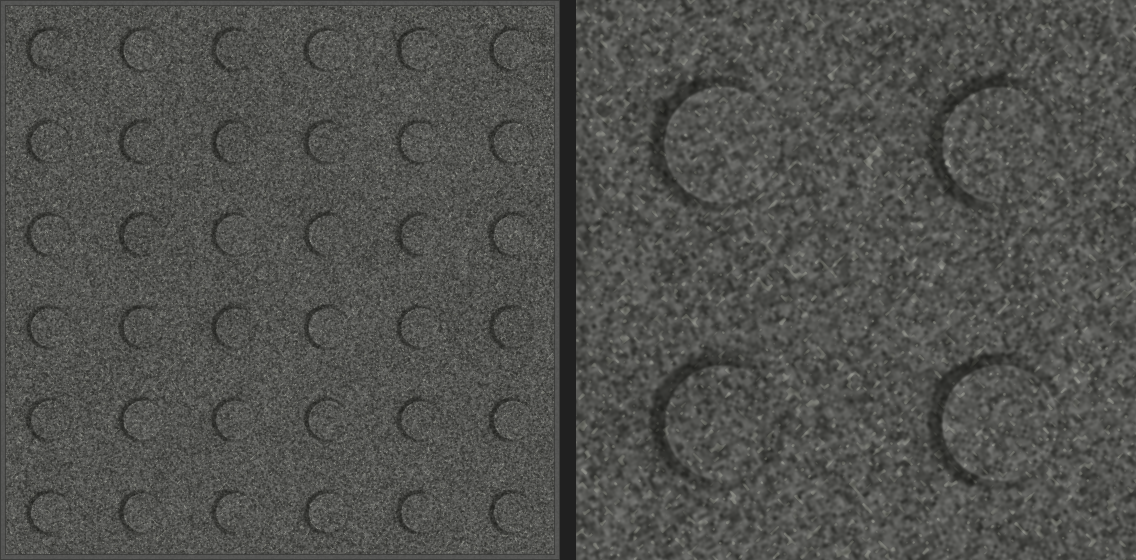
Left: the whole. Right: its middle third, enlarged.
This texture is drawn by a Shadertoy shader. Its source:

```glsl
// Dark speckled tactile paving tile: a 6 by 6 grid of raised round studs inside a thin frame.

const float STUDS = 6.0;
const vec2 FIRST_STUD = vec2(0.0872, 0.0850);
const float PITCH = 0.1653;
const float BASE_RADIUS = 0.0405;
const float TOP_RADIUS = 0.0345;
const vec2 TOP_SHIFT = vec2(0.0028, -0.0006);
const vec2 SHADE_DIR = vec2(-0.97, 0.24);

const vec3 STONE = vec3(0.318, 0.320, 0.308);
const vec3 FRAME = vec3(0.335, 0.336, 0.330);
const vec3 GROOVE = vec3(0.215, 0.217, 0.210);
const vec3 FLECK = vec3(0.135, 0.138, 0.122);

float hash(vec2 cell) {
    vec3 h = fract(cell.xyx * 0.1031);
    h += dot(h, h.yzx + 33.33);
    return fract((h.x + h.y) * h.z);
}

float valueNoise(vec2 p) {
    vec2 i = floor(p);
    vec2 f = fract(p);
    f = f * f * (3.0 - 2.0 * f);
    float low = mix(hash(i), hash(i + vec2(1, 0)), f.x);
    float high = mix(hash(i + vec2(0, 1)), hash(i + vec2(1, 1)), f.x);
    return mix(low, high, f.y);
}

vec2 turn(vec2 p, float angle) {
    float c = cos(angle), s = sin(angle);
    return vec2(c * p.x - s * p.y, s * p.x + c * p.y);
}

// 1 inside the edge, 0 outside, with a soft transition
float inside(float dist, float blur) {
    return 1.0 - smoothstep(-blur, blur, dist);
}

// Fine sandy grain centred on zero
float grain(vec2 p) {
    float coarse = valueNoise(turn(p, 0.5) * 290.0 + 17.0);
    float fine = valueNoise(turn(p, 1.1) * 430.0 + 91.0);
    return 0.45 * coarse + 0.55 * fine - 0.5;
}

// Sparse pale mineral flecks
float flecks(vec2 p) {
    return smoothstep(0.74, 0.98, valueNoise(turn(p, 0.8) * 350.0 + 203.0));
}

// Broad, faint unevenness of the surface
float mottle(vec2 p) {
    return 0.6 * valueNoise(p * 9.0 + 5.0) + 0.4 * valueNoise(p * 31.0 + 40.0) - 0.5;
}

// Brightness change of one stud, with q measured from its centre
float studShade(vec2 q, float wear, float blur) {
    float d = length(q);
    vec2 t = q - TOP_SHIFT;
    float topDist = length(t) - TOP_RADIUS - 0.0008 * (wear - 0.5);
    float side = dot(q / max(d, 0.0001), SHADE_DIR);
    float base = inside(d - BASE_RADIUS, blur + 0.0018);
    float top = inside(topDist, blur + 0.0007);

    // Sloping flank, deepest on the shaded side
    float flank = base * (1.0 - top);
    float shade = -flank * mix(0.045, 0.125, smoothstep(-0.75, 0.6, side));

    // Worn rim and slightly lighter flat top
    float rim = exp(-pow((topDist + 0.0012) / 0.0013, 2.0));
    shade += rim * top * mix(0.010, 0.035, wear);
    shade += top * mix(-0.004, 0.016, wear);

    // Soft shadow and glow on the surrounding floor
    float halo = exp(-max(d - BASE_RADIUS, 0.0) / 0.006) * (1.0 - base);
    return shade - halo * 0.022 * (side + 0.25);
}

void mainImage(out vec4 fragColor, in vec2 fragCoord) {
    vec2 p = fragCoord / iResolution.xy;
    float blur = 0.6 / min(iResolution.x, iResolution.y);

    // Nearest stud
    vec2 id = clamp(round((p - FIRST_STUD) / PITCH), 0.0, STUDS - 1.0);
    vec2 q = p - FIRST_STUD - id * PITCH;
    float wear = hash(id + 7.0);
    float relief = studShade(q, wear, blur);

    // Stone surface, with its grain muted in the shadows
    float contrast = 1.0 + 3.5 * min(relief, 0.0);
    vec3 color = STONE + relief + 0.026 * mottle(p);
    color += contrast * (0.31 * grain(p) + FLECK * flecks(p));

    // Smooth frame between two dark grooves
    vec2 toEdge = min(p, 1.0 - p);
    float edge = min(toEdge.x, toEdge.y);
    float frame = inside(edge - 0.0095, blur);
    color = mix(color, FRAME + 0.05 * grain(p), frame);
    float inner = inside(abs(edge - 0.0098) - 0.0009, blur);
    float outer = inside(edge - 0.0016, blur);
    color = mix(color, GROOVE, max(0.75 * inner, 0.85 * outer));

    fragColor = vec4(clamp(color, 0.0, 1.0), 1.0);
}
```
